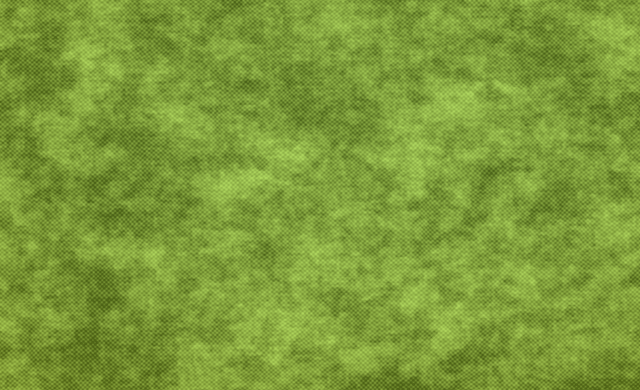
This texture is drawn by a WebGL 2 fragment shader. Its source:

```glsl
#version 300 es
precision highp float;

uniform vec2 u_resolution;
out vec4 fragColor;

const float PI = 3.14159;

float hash(vec2 cell) {
    vec3 h = fract(cell.xyx * 0.1031);
    h += dot(h, h.yzx + 33.33);
    return fract((h.x + h.y) * h.z);
}

// Smooth value noise, centred on zero
float noise(vec2 p) {
    vec2 cell = floor(p);
    vec2 f = fract(p);
    f = f * f * (3.0 - 2.0 * f);
    float low = mix(hash(cell), hash(cell + vec2(1, 0)), f.x);
    float high = mix(hash(cell + vec2(0, 1)), hash(cell + vec2(1, 1)), f.x);
    return mix(low, high, f.y) - 0.5;
}

float fbm(vec2 p, float gain, int octaves) {
    mat2 turn = mat2(0.8, 0.6, -0.6, 0.8);
    float sum = 0.0;
    float amplitude = 1.0;
    for (int i = 0; i < octaves; i++) {
        sum += amplitude * noise(p);
        p = turn * p * 2.03 + vec2(17.3, 9.1);
        amplitude *= gain;
    }
    return sum;
}

// Cloudy dye: broad drifts with small ragged sponge dabs on top
float dye(vec2 p) {
    vec2 warp = vec2(fbm(p * 24.0 + 31.0, 0.7, 2), fbm(p * 24.0 + 67.0, 0.7, 2));
    vec2 q = p + 0.014 * warp;
    float drifts = fbm(q * vec2(4.6, 5.4) + 5.0, 0.8, 5);
    float dabs = fbm(q * vec2(14.0, 17.0) + 43.0, 0.8, 3);
    float lights = smoothstep(0.14, 0.34, dabs + 0.5 * drifts);
    float darks = smoothstep(0.12, 0.34, -dabs - 0.4 * drifts);
    return 0.36 * drifts + 0.17 * (lights - darks);
}

// Over-and-under crossings of a plain weave, slightly uneven
float weave(vec2 p, vec2 threads) {
    vec2 wobble = 1.1 * vec2(noise(p * 17.0 + 3.0), noise(p * 15.0 + 71.0));
    vec2 phase = PI * (p * threads + wobble);
    return sin(phase.x) * sin(phase.y);
}

// Uneven yarn thickness along both thread directions
float yarn(vec2 p, vec2 threads) {
    float weft = noise(vec2(p.x * 34.0, p.y * threads.y) + 19.0);
    float warp = noise(vec2(p.x * threads.x, p.y * 40.0) + 53.0);
    float fuzz = noise(p * threads * 0.8 + 107.0);
    float slubs = smoothstep(0.34, 0.46, noise(vec2(p.x * 8.0, p.y * 120.0) + 83.0));
    return 0.24 * weft + 0.18 * warp + 0.26 * fuzz - 0.08 * slubs;
}

vec3 greenRamp(float tone) {
    vec3 shadow = vec3(0.35, 0.45, 0.13);
    vec3 middle = vec3(0.50, 0.62, 0.23);
    vec3 light = vec3(0.61, 0.75, 0.31);
    float t = clamp(tone, -0.2, 1.3);
    return t < 0.55 ? mix(shadow, middle, t / 0.55)
                    : mix(middle, light, (t - 0.55) / 0.45);
}

void main() {
    vec2 p = gl_FragCoord.xy / u_resolution.y;
    vec2 uv = gl_FragCoord.xy / u_resolution;
    vec2 threads = vec2(166.0, 184.0);

    // Soft light from above the centre, falling off to the edges
    vec2 fromLight = uv - vec2(0.58, 0.66);
    float falloff = dot(fromLight, fromLight);

    float tone = 0.61 + dye(p) - 0.45 * falloff;
    float relief = mix(0.32, 0.24, smoothstep(0.2, 0.9, tone));
    tone += relief * weave(p, threads) + yarn(p, threads);

    // Edges lean towards olive
    vec3 olive = vec3(0.03, 0.0, -0.03) * (falloff - 0.15);
    fragColor = vec4(greenRamp(tone) + olive, 1.0);
}
```
